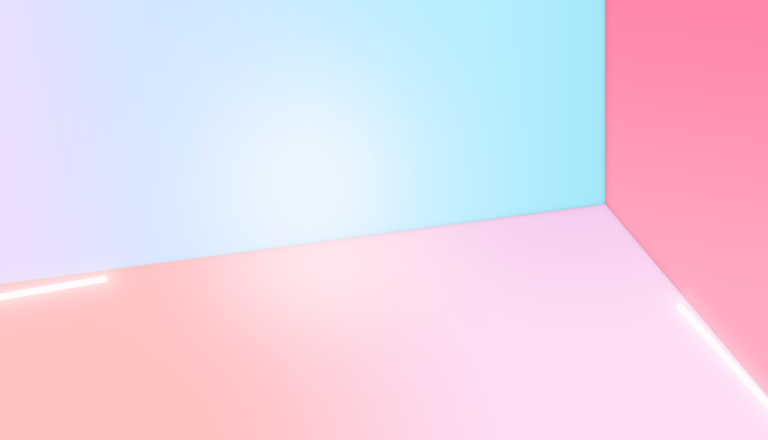
Reproduce this background procedurally as a Shadertoy shader.

```glsl
// A pastel room corner: a blue back wall, a pink side wall and a blush floor.
// Signed distances to the three creases split the planes; smooth gradients
// colour them, and two capsule distances draw the glowing light tubes.

#define CORNER vec2(1.373, 0.536)
#define BACK_LEFT vec2(0.0, 0.354)
#define SIDE_RIGHT vec2(1.745, 0.095)
#define TUBE_RADIUS 0.0085
#define TUBE_HALO 0.022
#define CREASE_WIDTH 0.004

// Signed distance to the line through a and b, positive on its left.
float lineSide(vec2 p, vec2 a, vec2 b) {
    vec2 d = normalize(b - a);
    return dot(p - a, vec2(-d.y, d.x));
}

float segmentDistance(vec2 p, vec2 a, vec2 b) {
    vec2 ab = b - a;
    float t = clamp(dot(p - a, ab) / dot(ab, ab), 0.0, 1.0);
    return length(p - a - t * ab);
}

// Soft elliptical light, 1 at its centre.
float softSpot(vec2 p, vec2 centre, vec2 radius) {
    vec2 q = (p - centre) / radius;
    return exp(-dot(q, q));
}

vec3 backWall(vec2 p) {
    vec3 lavender = vec3(0.93, 0.87, 0.99);
    vec3 periwinkle = vec3(0.82, 0.90, 1.00);
    vec3 sky = vec3(0.71, 0.93, 1.00);
    vec3 aqua = vec3(0.64, 0.91, 0.98);
    float x = p.x + 0.22 * (p.y - 0.7);
    vec3 col = mix(lavender, periwinkle, smoothstep(-0.1, 0.45, x));
    col = mix(col, sky, smoothstep(0.4, 1.08, x));
    col = mix(col, aqua, smoothstep(1.05, 1.42, p.x));
    return mix(col, vec3(0.94, 0.97, 1.0), 0.92 * softSpot(p, vec2(0.70, 0.58), vec2(0.29, 0.32)));
}

vec3 sideWall(vec2 p) {
    vec3 rose = vec3(1.0, 0.53, 0.67);
    vec3 blush = vec3(1.0, 0.66, 0.76);
    float fall = p.y + 0.12 * (p.x - 1.55);
    return mix(blush, rose, smoothstep(0.3, 1.05, fall));
}

vec3 floorPlane(vec2 p) {
    vec3 peach = vec3(1.0, 0.76, 0.76);
    vec3 petal = vec3(0.995, 0.865, 0.96);
    vec3 orchid = vec3(0.96, 0.79, 0.93);
    vec3 col = mix(peach, petal, smoothstep(0.38, 1.18, p.x + 0.25 * (p.y - 0.15)));
    col = mix(col, orchid, 0.8 * softSpot(p, vec2(1.30, 0.52), vec2(0.36, 0.16)));
    return mix(col, vec3(1.0, 0.92, 0.94), 0.8 * softSpot(p, vec2(0.73, 0.40), vec2(0.26, 0.17)));
}

// Adds a white tube with a wide halo.
vec3 addTube(vec3 col, vec2 p, vec2 a, vec2 b, float pixel) {
    float d = segmentDistance(p, a, b) - TUBE_RADIUS;
    float halo = 0.55 * exp(-max(d, 0.0) / TUBE_HALO);
    float core = 1.0 - smoothstep(-pixel, pixel, d);
    return mix(col, vec3(1.0, 0.985, 0.99), max(halo, core));
}

void mainImage(out vec4 fragColor, in vec2 fragCoord) {
    // Height spans 0 to 1; width keeps the layout at any aspect.
    vec2 p = fragCoord / iResolution.xy * vec2(1.7415, 1.0);
    float pixel = 1.0 / iResolution.y;

    // Creases between the three planes.
    float backEdge = lineSide(p, BACK_LEFT, CORNER);
    float sideEdge = lineSide(p, CORNER, SIDE_RIGHT);
    float wallEdge = p.x - CORNER.x;
    float floorEdge = max(backEdge, sideEdge);

    // Walls, with a fine shadow where they meet.
    vec3 col = mix(backWall(p), sideWall(p), smoothstep(-pixel, pixel, wallEdge));
    col *= 1.0 - 0.12 * exp(-abs(wallEdge) / CREASE_WIDTH);

    // Floor, with creases that deepen towards the corner.
    col = mix(floorPlane(p), col, smoothstep(-pixel, pixel, floorEdge));
    float depth = mix(0.025, 0.08, smoothstep(0.5, 1.4, p.x));
    col *= 1.0 - depth * exp(-abs(floorEdge) / CREASE_WIDTH);

    // Light tubes.
    col = addTube(col, p, vec2(-0.05, 0.316), vec2(0.236, 0.366), pixel);
    col = addTube(col, p, vec2(1.543, 0.302), vec2(1.78, 0.037), pixel);

    fragColor = vec4(clamp(col, 0.0, 1.0), 1.0);
}
```
